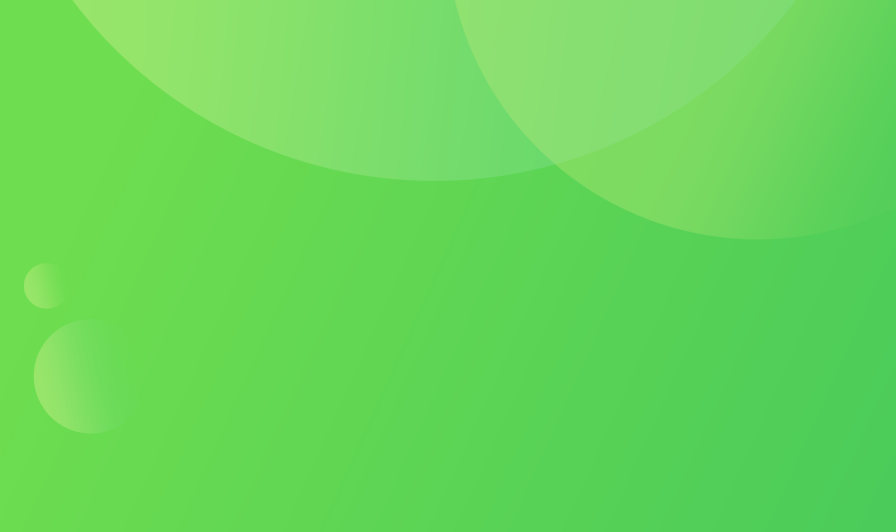
A Shadertoy shader for this background:

```glsl
const vec3 LEAF = vec3(0.431, 0.867, 0.310);
const vec3 EMERALD = vec3(0.290, 0.796, 0.353);
const vec3 LIME = vec3(0.784, 0.937, 0.533);
const vec3 YELLOW_LIME = vec3(0.780, 0.925, 0.480);
const vec3 MINT = vec3(0.430, 0.863, 0.588);
const vec3 AQUA = vec3(0.390, 0.843, 0.560);

const vec2 SLOPE = vec2(0.91, -0.41);      // direction of the backdrop ramp
const vec2 RAMP = vec2(0.29, 1.95);        // start and end along that direction

// Discs: centre x, centre y, radius, in units of canvas height
const vec3 LARGE_DISC = vec3(0.816, 1.510, 0.850);
const vec3 RIGHT_DISC = vec3(1.425, 1.136, 0.586);
const vec3 SMALL_DISC = vec3(0.0877, 0.4627, 0.0428);
const vec3 LOWER_DISC = vec3(0.171, 0.2928, 0.1075);

// Antialiased coverage of a disc
float coverage(vec2 p, vec3 disc) {
    float pixel = 1.0 / iResolution.y;
    float d = length(p - disc.xy) - disc.z;
    return 1.0 - smoothstep(-0.75 * pixel, 0.75 * pixel, d);
}

// Position along an axis through the disc, -1 to 1
float along(vec2 p, vec3 disc, vec2 axis) {
    return dot(p - disc.xy, axis) / disc.z;
}

// Translucent disc whose tint and opacity change along an axis
vec3 addDisc(vec3 base, vec2 p, vec3 disc, vec2 axis,
             vec3 nearTint, vec3 farTint, vec2 opacity, vec2 span) {
    float t = smoothstep(span.x, span.y, along(p, disc, axis));
    float alpha = mix(opacity.x, opacity.y, t);
    return mix(base, mix(nearTint, farTint, t), alpha * coverage(p, disc));
}

void mainImage(out vec4 fragColor, in vec2 fragCoord) {
    vec2 p = fragCoord / iResolution.y;

    // Diagonal backdrop, measured from the upper left corner
    float ramp = dot(p - vec2(0.0, 1.0), SLOPE);
    float t = clamp((ramp - RAMP.x) / (RAMP.y - RAMP.x), 0.0, 1.0);
    vec3 color = mix(LEAF, EMERALD, t);

    // Overlapping discs at the top
    color = addDisc(color, p, LARGE_DISC, vec2(1.0, 0.0),
                    LIME, MINT, vec2(0.48, 0.36), vec2(-1.0, 0.8));
    color = addDisc(color, p, RIGHT_DISC, vec2(0.91, -0.41),
                    YELLOW_LIME, YELLOW_LIME, vec2(0.32, 0.04), vec2(0.05, 0.75));

    // Fading bubbles at the left
    color = addDisc(color, p, SMALL_DISC, vec2(0.97, 0.24),
                    LIME, LIME, vec2(0.46, 0.0), vec2(-0.9, 1.0));
    color = addDisc(color, p, LOWER_DISC, vec2(0.97, 0.24),
                    LIME, AQUA, vec2(0.48, 0.0), vec2(-1.0, 1.0));

    fragColor = vec4(color, 1.0);
}
```
